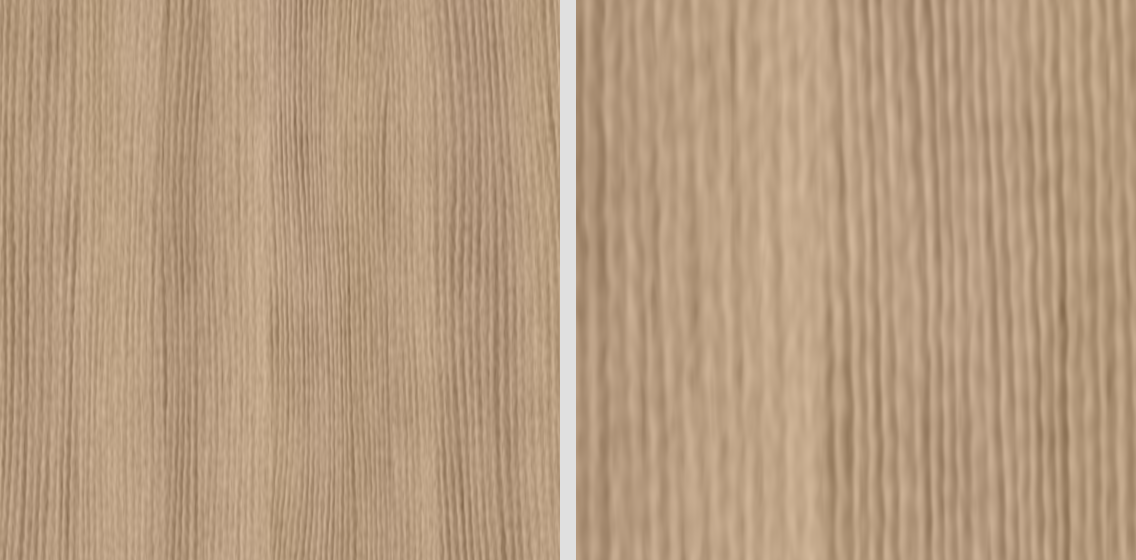
Left, the full canvas; right, a detail of the centre.
Write a WebGL 1 fragment shader that draws this texture.

```glsl
precision highp float;
// Pale oak veneer: upright staves of uneven width, each with its own tone,
// lean and line spacing. Warped growth lines give the grain, and stretched
// gradient noise adds fibres, pores and slow colour drift.

uniform vec2 u_resolution;

#define STAVES 7.0           // staves across the canvas
#define EDGE_SOFTNESS 0.035  // blend between staves, in stave widths
#define LINES 84.0           // mean growth lines across the canvas
#define LINE_DEPTH 2.0       // darkness of the growth lines
#define LEAN 0.045           // largest sideways drift of the lines
#define WARP 0.028           // slow bending of the lines
#define WOBBLE 0.0016        // ragged line edges
#define FIBRE 1.25           // strength of the fine fibres
#define TONE 0.42            // tone difference between staves
#define CONTRAST 0.045       // colour change per unit of tone
#define MEAN_COLOR vec3(0.722, 0.616, 0.506)
#define PINK_TINT vec3(-0.002, -0.006, 0.016)

float hash(vec2 p) {
  vec3 q = fract(p.xyx * vec3(0.1031, 0.1030, 0.0973));
  q += dot(q, q.yzx + 33.33);
  return fract((q.x + q.y) * q.z);
}

vec2 gradient(vec2 cell) {
  float angle = 6.2832 * hash(cell);
  return vec2(cos(angle), sin(angle));
}

// Gradient noise, roughly -0.7 to 0.7
float noise(vec2 p) {
  vec2 i = floor(p);
  vec2 f = p - i;
  vec2 w = f * f * f * (f * (f * 6.0 - 15.0) + 10.0);
  vec2 e = vec2(1.0, 0.0);
  float low = mix(dot(gradient(i), f),
                  dot(gradient(i + e), f - e), w.x);
  float high = mix(dot(gradient(i + e.yx), f - e.yx),
                   dot(gradient(i + 1.0), f - 1.0), w.x);
  return mix(low, high, w.y);
}

// Tone of one stave: its base shade minus its growth lines
float staveTone(vec2 p, float id) {
  float shade = hash(vec2(id, 3.7) + 40.0);
  float lean = LEAN * (2.0 * hash(vec2(id, 8.1) + 60.0) - 1.0);
  float spacing = mix(0.8, 1.3, hash(vec2(id, 5.3) + 80.0));
  vec2 offset = vec2(id * 17.3, id * 9.1) + 50.0;

  // Bend the lines slowly, then roughen them
  float x = p.x + lean * p.y;
  x += WARP * noise(p * vec2(4.5, 1.5) + offset);
  x += 0.006 * noise(p * vec2(26.0, 2.2) + offset);
  x += WOBBLE * noise(p * vec2(60.0, 45.0) + offset);

  // Each line darkens gently on one side and ends sharply on the other
  float phase = x * LINES * spacing;
  float line = floor(phase);
  float s = phase - line;
  float profile = smoothstep(0.0, 0.6, s) * (1.0 - smoothstep(0.65, 1.0, s));
  float weight = mix(0.55, 1.25, hash(vec2(line + 200.0, id + 20.0)));
  weight *= 1.0 + 0.7 * noise(vec2(p.x * 12.0, p.y * 5.0) + offset);

  float alternate = 2.0 * mod(id, 2.0) - 1.0;
  float base = TONE * alternate * mix(0.5, 1.4, shade);
  float depth = LINE_DEPTH * (1.0 - 0.22 * alternate);
  return base - depth * (weight * profile - 0.42);
}

void main() {
  vec2 p = gl_FragCoord.xy / u_resolution.y;

  // Nearest stave joint, and the staves on both sides of it
  float u = p.x * STAVES + 10.3;
  float joint = floor(u + 0.5);
  float shift = 0.7 * (hash(vec2(joint, 1.9) + 30.0) - 0.5);
  float drift = 0.12 * noise(vec2(joint * 3.7, p.y * 1.5));
  float side = smoothstep(-EDGE_SOFTNESS, EDGE_SOFTNESS,
                          u - joint - shift - drift);
  float tone = mix(staveTone(p, joint - 1.0), staveTone(p, joint), side);

  // Broad bands, fine fibres and short dark pores
  tone += 0.9 * noise(p * vec2(15.0, 0.9) + 70.0);
  tone += FIBRE * noise(p * vec2(210.0, 55.0) + 20.0);
  tone += 0.8 * FIBRE * noise(p * vec2(130.0, 9.0) + 90.0);
  float pore = noise(p * vec2(170.0, 26.0) + 140.0);
  tone -= 0.9 * smoothstep(0.25, 0.6, pore);

  vec3 color = MEAN_COLOR + CONTRAST * tone;
  color += PINK_TINT * noise(p * vec2(9.0, 0.8) + 110.0);
  gl_FragColor = vec4(color, 1.0);
}
```
